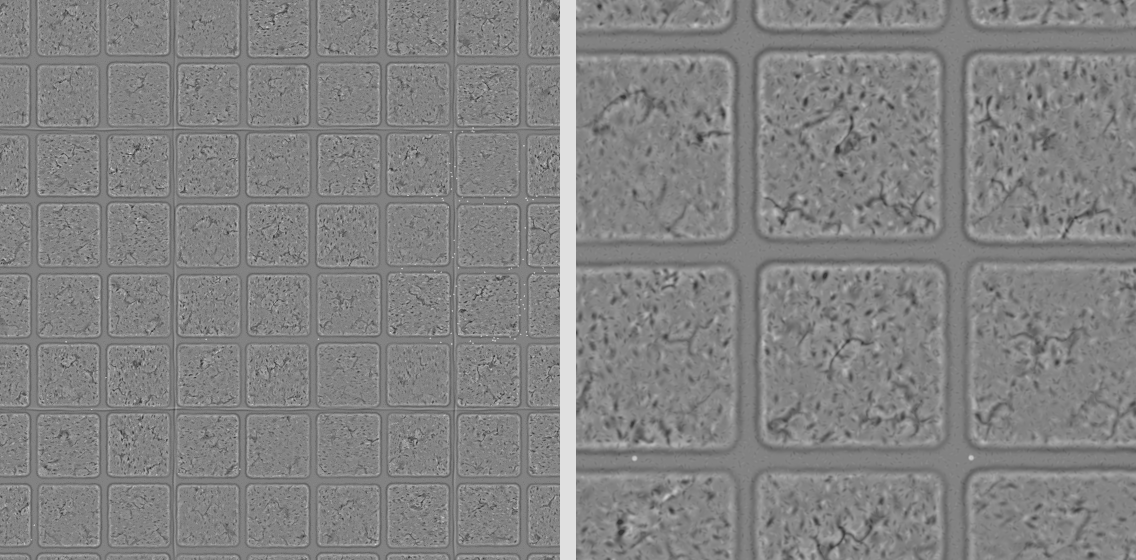
Left: the whole. Right: its middle third, enlarged.
Write a three.js fragment shader that draws this texture map.

```glsl
varying vec2 vUv;

const float TILES = 8.0;
const vec2 GRID_OFFSET = vec2(0.48, 0.14);

float hash(vec2 p) {
  return fract(sin(dot(p, vec2(127.1, 311.7))) * 43758.5);
}

vec2 hash2(vec2 p) {
  return vec2(hash(p), hash(p + 17.3));
}

// Nearest distance, second distance, random id of the nearest cell
vec3 cellular(vec2 p, float period) {
  vec2 base = floor(p);
  vec3 best = vec3(8.0, 8.0, 0.0);
  for (int y = -1; y <= 1; y++) {
    for (int x = -1; x <= 1; x++) {
      vec2 cell = base + vec2(float(x), float(y));
      vec2 key = mod(cell, period);
      float d = length(cell + hash2(key) - p);
      if (d < best.x) best = vec3(d, best.x, hash(key + 5.7));
      else best.y = min(best.y, d);
    }
  }
  return best;
}

// One soft elongated dent per cell; each dent's surround cancels its centre
float dents(vec2 grid, float scale, float angle, float spread) {
  vec2 p = grid * scale;
  float sum = 0.0;
  for (int y = -1; y <= 1; y++) {
    for (int x = -1; x <= 1; x++) {
      vec2 cell = floor(p) + vec2(float(x), float(y));
      vec2 key = mod(cell, TILES * scale);
      vec2 q = p - cell - hash2(key);
      float turn = angle + spread * (hash(key + 2.9) - 0.5);
      vec2 axis = vec2(cos(turn), sin(turn));
      vec2 r = vec2(dot(q, axis), axis.x * q.y - axis.y * q.x) * vec2(0.8, 1.5);
      float k = 6.0 * dot(r, r);
      sum += (0.65 - 1.65 * hash(key + 5.7)) * (1.0 - k) * exp(-k);
    }
  }
  return sum;
}

float waves(vec2 p, float phase) {
  return (sin(p.x + 1.6 * sin(p.y * 0.8 + phase) + phase)
        + sin(p.y * 1.3 + 1.4 * sin(p.x * 0.9 - phase))
        + sin((p.x - p.y) * 1.9 + phase * 2.0) * 0.6) / 2.6;
}

float roundedBox(vec2 p, vec2 halfSize, float radius) {
  vec2 q = abs(p) - halfSize + radius;
  return length(max(q, 0.0)) + min(max(q.x, q.y), 0.0) - radius;
}

float ridge(float d, float width) {
  return exp(-d * d / (width * width));
}

// Short dark fissures whose pale lips balance them
float cracks(vec2 grid, vec2 local, float scale, float seed) {
  vec2 warp = vec2(waves(local * 31.0, seed), waves(local.yx * 37.0, seed + 2.0));
  vec3 c = cellular(grid * scale + warp * 0.12, TILES * scale);
  float gap = c.y - c.x;
  float broken = smoothstep(0.1, 0.5, waves(local * 11.0, seed * 1.7));
  return broken * (0.06 * ridge(gap - 0.27, 0.13) - 0.13 * ridge(gap, 0.11));
}

float tileDistance(vec2 local, vec2 key, float seed) {
  vec2 shift = (hash2(key + 3.1) - 0.5) * 0.025;
  vec2 halfSize = 0.437 + 0.016 * hash2(key + 9.4);
  float wobble = 0.005 * waves(local * 15.0, seed) + 0.004 * waves(local * 53.0, seed);
  return roundedBox(local - shift, halfSize, 0.075) + wobble;
}

// Thin joint between sheets of four by four tiles
float sheetSeam(float coord, float along) {
  float line = floor(coord + 0.5);
  float isSeam = 1.0 - step(0.5, abs(mod(line, 4.0) - 2.0));
  float d = coord - line + 0.008 * sin(along * 2.356) + 0.004 * sin(along * 14.137);
  float strength = 0.75 + 0.25 * sin(along * 7.069);
  return isSeam * strength * (0.09 * ridge(d - 0.026, 0.014) - 0.13 * ridge(d, 0.013));
}

// Pale grit gathered in the joints of one worn area
float grit(vec2 grid, vec2 uv) {
  vec3 c = cellular(grid * 22.0, TILES * 22.0);
  float worn = 1.0 - smoothstep(0.05, 0.24, length((uv - vec2(0.87, 0.56)) * vec2(1.3, 0.8)));
  float present = step(0.994 - 0.12 * worn, c.z);
  return present * (1.0 - smoothstep(0.12, 0.4, c.x));
}

void main() {
  vec2 grid = vUv * TILES - GRID_OFFSET;
  vec2 key = mod(floor(grid), TILES);
  vec2 local = fract(grid) - 0.5;
  float seed = hash(key + 1.3) * 6.28;

  float d = tileDistance(local, key, seed);
  float face = 1.0 - smoothstep(-0.03, 0.0, d);

  // Tile face dented along a tile's own axis, rougher in patches
  float angle = 1.57 * step(0.5, hash(key + 8.8));
  float spread = mix(0.8, 3.1, hash(key + 4.6));
  float patches = 0.95 + 0.4 * waves(local * 7.0, seed + 5.0);
  float surface = 0.1 * dents(grid, 9.0, angle, spread);
  surface += 0.21 * dents(grid, 17.0, angle, spread);
  surface += 0.11 * dents(grid, 29.0, angle, 3.1);
  surface += cracks(grid, local, 5.0, seed);
  surface *= patches * mix(0.75, 1.2, hash(key + 6.2));

  // Joint edges, uneven from side to side
  float side = dot(local, vec2(cos(seed), sin(seed)));
  float edgeWear = 1.0 + 0.5 * side + 0.25 * waves(local * 17.0, seed + 1.0);
  float rim = 0.085 * ridge(d + 0.022, 0.016) - 0.095 * ridge(d - 0.012, 0.015);
  float grain = 0.05 * dents(grid, 42.0, 0.0, 3.1);
  float joint = sheetSeam(grid.x, grid.y) + sheetSeam(grid.y, grid.x);

  float shade = 0.51 + surface * face + rim * edgeWear + grain + joint;
  shade += 0.27 * grit(grid, vUv) * (1.0 - face);
  gl_FragColor = vec4(vec3(clamp(shade, 0.22, 0.85)), 1.0);
}
```
